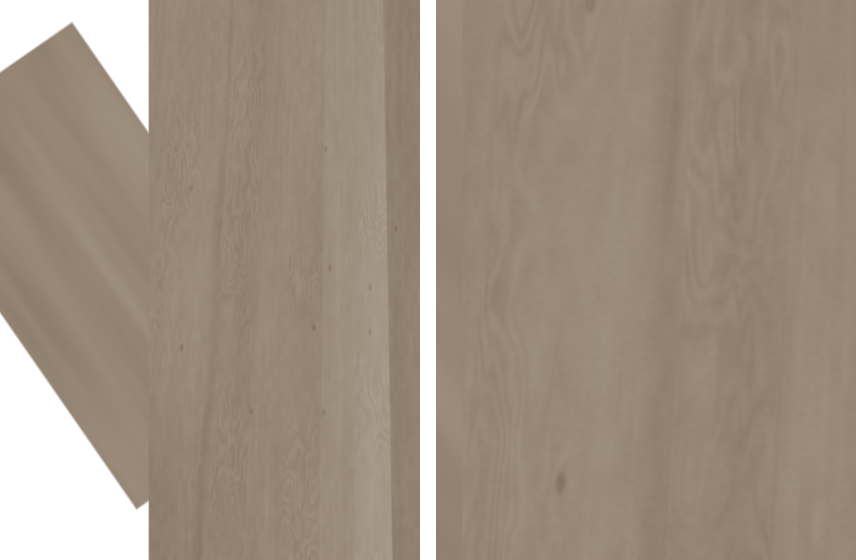
Left: the whole. Right: its middle third, enlarged.
This texture is drawn by a WebGL 2 fragment shader. Its source:

```glsl
#version 300 es
precision highp float;

uniform vec2 u_resolution;
out vec4 fragColor;

const vec3 DARK_OAK = vec3(0.49, 0.42, 0.35);
const vec3 MID_OAK = vec3(0.59, 0.53, 0.465);
const vec3 PALE_OAK = vec3(0.69, 0.64, 0.58);

float hash(vec2 p) {
    return fract(sin(dot(p, vec2(127.1, 311.7))) * 43758.5453);
}

float noise(vec2 p) {
    vec2 cell = floor(p);
    vec2 f = fract(p);
    f = f * f * (3.0 - 2.0 * f);
    float low = mix(hash(cell), hash(cell + vec2(1.0, 0.0)), f.x);
    float high = mix(hash(cell + vec2(0.0, 1.0)), hash(cell + 1.0), f.x);
    return mix(low, high, f.y);
}

float fbm(vec2 p) {
    float sum = 0.0;
    float weight = 0.5;
    for (int i = 0; i < 4; i++) {
        sum += weight * noise(p);
        p = p * 2.03 + 17.3;
        weight *= 0.5;
    }
    return sum;
}

// Tone from -1 (dark) through 0 (middle) to 1 (pale)
vec3 oakColor(float tone) {
    vec3 shade = mix(MID_OAK, DARK_OAK, clamp(-tone, 0.0, 1.0));
    return mix(shade, PALE_OAK, clamp(tone, 0.0, 1.0));
}

float boxDistance(vec2 p, vec2 halfSize) {
    vec2 d = abs(p) - halfSize;
    return length(max(d, 0.0)) + min(max(d.x, d.y), 0.0);
}

// Flame figure: contour lines of a stretched height field
float flameGrain(vec2 p, float seed) {
    float height = fbm(vec2(p.x * 26.0, p.y * 5.5) + seed * 57.0);
    height += 0.06 * noise(p * vec2(110.0, 35.0));
    float rings = sin(height * 75.0);
    return rings * smoothstep(0.25, 0.65, noise(p * vec2(14.0, 6.0) + seed * 31.0));
}

// Straight figure: long thin fibres that drift a little sideways
float straightGrain(vec2 p, float seed) {
    float drift = 0.012 * noise(vec2(p.x * 9.0, p.y * 4.0) + seed * 23.0);
    float x = p.x + drift;
    float fibres = noise(vec2(x * 210.0, p.y * 4.0) + seed * 91.0);
    fibres += 0.7 * noise(vec2(x * 430.0, p.y * 9.0));
    return fibres * 1.3 - 1.1;
}

// Sparse dark marks, stretched along the grain
float specks(vec2 p, vec2 density, float rarity) {
    vec2 cell = floor(p * density);
    vec2 center = 0.3 + 0.4 * vec2(hash(cell + 3.1), hash(cell + 8.7));
    float dist = length((fract(p * density) - center) * vec2(1.4, 1.0));
    return step(rarity, hash(cell)) * (1.0 - smoothstep(0.08, 0.25, dist));
}

// Glued staves that fan out slightly towards the bottom
vec3 stavePanel(vec2 p, float pixel) {
    const float vanishX = 0.625;
    const float staveWidth = 0.052;
    const float lastSeam = 0.684;
    float spread = 1.0 + 0.28 * (1.0 - p.y);
    vec2 q = vec2(vanishX + (p.x - vanishX) / spread, p.y);
    float slot = (q.x - lastSeam) / staveWidth;
    float isLast = smoothstep(-pixel, pixel, q.x - lastSeam);
    float id = min(floor(slot), 0.0);
    float seed = hash(vec2(id, 4.7));
    float blend = smoothstep(0.0, 0.06, slot - id);
    float staveTone = mix(hash(vec2(id - 1.0, 9.2)), hash(vec2(id, 9.2)), blend) - 0.5;

    float figure = mix(straightGrain(q, seed), flameGrain(q, seed), mod(id, 2.0) * 0.8 + 0.1);
    float tone = 0.28 * staveTone + 0.13 * figure;
    tone += 0.45 * (fbm(vec2(q.x * 28.0, q.y * 2.2)) - 0.47);
    tone += 0.20 * (noise(vec2(q.x * 160.0, q.y * 45.0)) - 0.5);
    tone += 0.12 * (noise(p * 300.0) - 0.5);

    // Pale sapwood beside the darkest stave, and one dark heart streak
    float sapwood = smoothstep(0.615, 0.655, q.x) * (1.0 - isLast);
    tone += sapwood * mix(0.48, 0.15, p.y) - isLast * 0.32;
    float streak = (q.x - 0.412 - 0.006 * noise(vec2(q.y * 5.0, 2.0))) / 0.008;
    tone -= 0.32 * exp(-streak * streak);

    // Uneven daylight
    tone += 0.5 * (p.x - 0.48) - 0.22 * smoothstep(0.4, 0.0, p.y) * smoothstep(0.5, 0.27, p.x);
    tone -= 0.5 * specks(q, vec2(45.0, 28.0), 0.985);
    return oakColor(tone);
}

// Soft, out of focus streaks along the tilted board
vec3 blurredBoard(vec2 p) {
    float tone = 0.9 * (noise(vec2(p.x * 22.0, p.y * 2.0) + 5.0) - 0.5);
    tone += 0.5 * (noise(vec2(p.x * 55.0, p.y * 4.0) + 11.0) - 0.5);
    tone += 0.12 * (noise(vec2(p.x * 130.0, p.y * 14.0)) - 0.5);
    tone -= 0.35 * smoothstep(0.15, 0.4, p.y);
    return oakColor(0.55 * tone - 0.05);
}

void main() {
    vec2 p = gl_FragCoord.xy / u_resolution.y;
    float pixel = 1.0 / u_resolution.y;
    vec2 across = vec2(0.8216, 0.57);
    vec2 fromCenter = p - vec2(0.1863, 0.5253);
    vec2 board = vec2(dot(fromCenter, across), dot(fromCenter, vec2(-across.y, across.x)));

    float boardEdge = boxDistance(board, vec2(0.2005, 0.39));
    vec3 color = mix(blurredBoard(board), vec3(1.0), smoothstep(-0.003, 0.003, boardEdge));
    float panelMask = smoothstep(-pixel, pixel, p.x - 0.2656);
    color = mix(color, stavePanel(p, pixel), panelMask);
    fragColor = vec4(color, 1.0);
}
```
